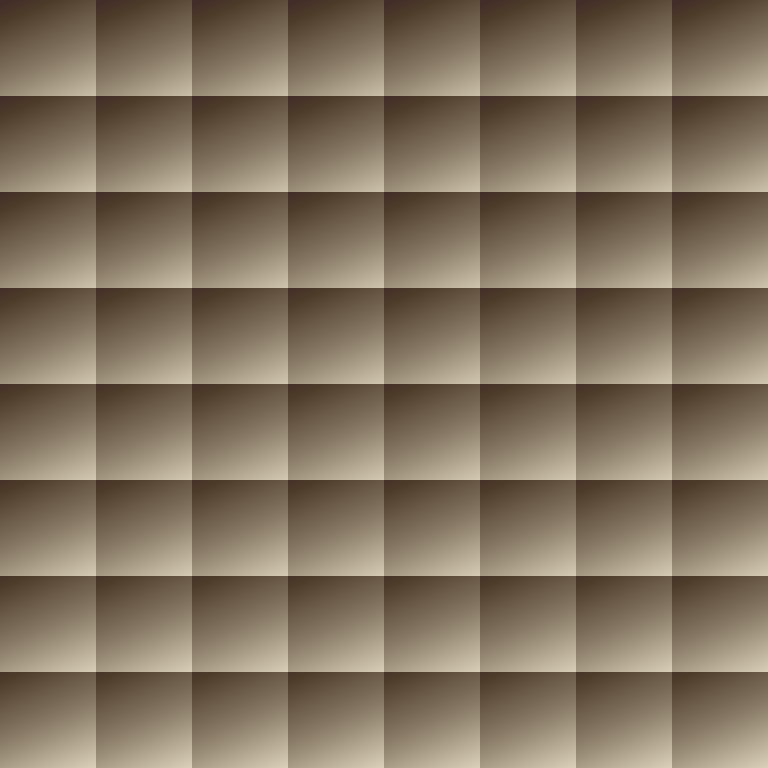
Give the GLSL for this pattern, as a Shadertoy shader.

```glsl
#define REPEATS 8.0
#define SLOPE vec2(0.29, 0.68)
#define BASE_SHADE 0.015
#define DRIFT 0.11
#define SHADOW vec3(0.260, 0.180, 0.160)
#define UMBER vec3(0.300, 0.230, 0.160)
#define TAUPE vec3(0.525, 0.470, 0.390)
#define CREAM vec3(0.830, 0.790, 0.700)
#define UMBER_STOP 0.12
#define TAUPE_STOP 0.55

// Rising ramp per repeat, dropping smoothly within the last half pixel
vec2 smoothSaw(vec2 p, float pixel) {
    vec2 f = fract(p);
    return min(f, (1.0 - f) / (0.5 * pixel));
}

// Four-stop tone ramp from shadow to cream, continuing past the last stop
vec3 toneRamp(float t) {
    vec3 tone = mix(SHADOW, UMBER, clamp(t / UMBER_STOP, 0.0, 1.0));
    tone = mix(tone, TAUPE, clamp((t - UMBER_STOP) / (TAUPE_STOP - UMBER_STOP), 0.0, 1.0));
    return mix(tone, CREAM, max((t - TAUPE_STOP) / (1.0 - TAUPE_STOP), 0.0));
}

void mainImage(out vec4 fragColor, in vec2 fragCoord) {
    vec2 uv = fragCoord / iResolution.y;
    float pixel = REPEATS / iResolution.y;

    // Each tile brightens rightward and downward
    vec2 tile = smoothSaw(vec2(uv.x, 1.0 - uv.y) * REPEATS, pixel);
    float shade = BASE_SHADE + dot(tile, SLOPE);

    // Gradual brightening toward the bottom of the canvas
    shade += DRIFT * (0.5 - uv.y);

    fragColor = vec4(toneRamp(shade), 1.0);
}
```
